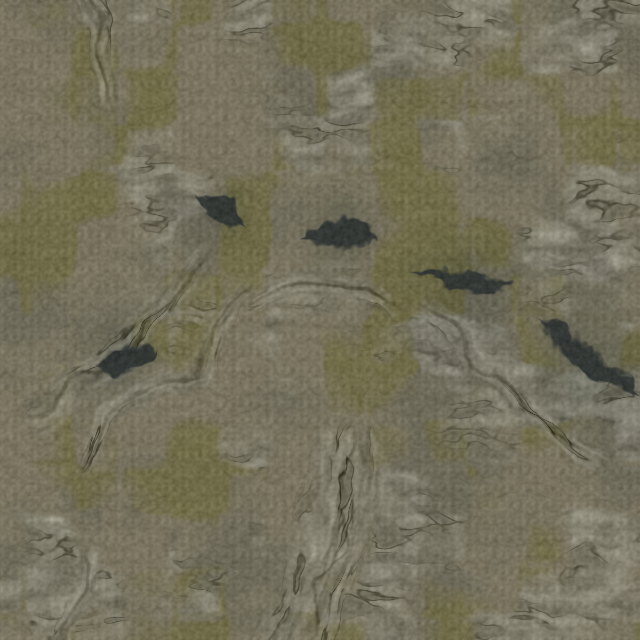
Write a three.js fragment shader that draws this texture.

```glsl
// Weathered olive-grey ground: woven grain, blocky moss patches, wrinkled stone,
// curved bands of creases and a chain of dark slits. Everything is layered from
// gradient noise, with bands and slits measured in their own local axes.
varying vec2 vUv;

const float NO_REPEAT = 512.0;
const vec3 SAND = vec3(0.475, 0.452, 0.375);
const vec3 SHADE = vec3(0.425, 0.412, 0.350);
const vec3 MOSS = vec3(0.432, 0.415, 0.255);
const vec3 STONE = vec3(0.500, 0.492, 0.440);
const vec3 SLIT = vec3(0.185, 0.205, 0.200);

vec2 gradientAt(vec2 cell, float period) {
  vec2 c = mod(cell, period);
  vec3 h = fract(c.xyx * vec3(0.1031, 0.1030, 0.0973));
  h += dot(h, h.yzx + 33.33);
  float angle = 6.2832 * fract((h.x + h.y) * h.z);
  return vec2(cos(angle), sin(angle));
}

// Gradient noise, about -0.6 to 0.6, tiling after the given number of cells
float noise(vec2 p, float period) {
  vec2 i = floor(p);
  vec2 f = p - i;
  vec2 u = f * f * f * (f * (f * 6.0 - 15.0) + 10.0);
  vec2 e = vec2(1.0, 0.0);
  float a = dot(gradientAt(i, period), f);
  float b = dot(gradientAt(i + e.xy, period), f - e.xy);
  float c = dot(gradientAt(i + e.yx, period), f - e.yx);
  float d = dot(gradientAt(i + e.xx, period), f - e.xx);
  return mix(mix(a, b, u.x), mix(c, d, u.x), u.y);
}

float fbm(vec2 p) {
  float sum = 0.0;
  float amp = 0.65;
  for (int i = 0; i < 4; i++) {
    sum += amp * noise(p, NO_REPEAT);
    p = p * 2.03 + 17.3;
    amp *= 0.5;
  }
  return sum;
}

// Pulls coordinates towards a grid, so noise patches get straight soft sides
vec2 softSnap(vec2 p, float cells) {
  vec2 g = p * cells;
  return (floor(g) + smoothstep(0.25, 0.75, fract(g))) / cells;
}

// Bumps with broken dark creases, stretched along the x axis of q
float wrinkles(vec2 q) {
  float n = noise(q, NO_REPEAT) + 0.5 * noise(q * 2.1 + 9.0, NO_REPEAT);
  float broken = smoothstep(-0.05, 0.3, noise(q * 0.45 + 31.0, NO_REPEAT));
  float crease = 1.0 - smoothstep(0.0, 0.14, abs(n + 0.1));
  return 0.75 * n - 0.85 * crease * broken + 0.08;
}

// Bowed band of creases from a to b: x is the relief, y the coverage
vec2 band(vec2 p, vec2 a, vec2 b, float width, float bow) {
  float len = length(b - a);
  vec2 dir = (b - a) / len;
  float x = dot(p - a, dir);
  float t = clamp(x / len, 0.0, 1.0);
  float y = dot(p - a, vec2(-dir.y, dir.x)) - 4.0 * bow * t * (1.0 - t);
  float ends = smoothstep(-0.02, 0.02, x) * smoothstep(-0.02, 0.02, len - x);
  float cover = ends * (1.0 - smoothstep(0.4 * width, width, abs(y)));
  float wander = 0.6 * width * noise(vec2(x * 14.0, len * 90.0), NO_REPEAT);
  float core = 1.0 - smoothstep(0.001, 0.005, abs(y + wander));
  float relief = wrinkles(vec2(x * 13.0, y * 62.0) + a * 60.0) - 0.4 * core;
  return vec2(relief, 1.0) * cover;
}

// Ragged lens: x is the dark opening, y the soft shade around it
vec2 slit(vec2 p, vec2 centre, float halfLength, float angle) {
  vec2 d = p - centre;
  vec2 axis = vec2(cos(angle), sin(angle));
  vec2 q = vec2(dot(d, axis), dot(d, vec2(-axis.y, axis.x)));
  q.y += 0.016 * noise(p * 32.0, NO_REPEAT) + 0.008 * noise(p * 85.0, NO_REPEAT);
  float taper = 1.0 - q.x * q.x / (halfLength * halfLength);
  float gap = abs(q.y) - 0.019 * taper;
  float halo = exp(-dot(q, q) / (halfLength * halfLength * 0.8));
  return vec2(1.0 - smoothstep(-0.004, 0.004, gap), halo);
}

void main() {
  vec2 p = vUv;
  vec2 warp = vec2(fbm(p * 7.0 + 3.0), fbm(p * 7.0 + 41.0));
  vec2 w = p + 0.035 * warp;

  // Broad ground tones
  vec2 blocky = mix(w, softSnap(p, 13.0), 0.6);
  float moss = smoothstep(0.02, 0.2, fbm(blocky * vec2(6.0, 4.5) + 12.7));
  float stone = smoothstep(0.0, 0.24, fbm(blocky * 5.5 + 63.1) + 0.22 * (p.x - 0.55));
  vec3 colour = mix(SAND, SHADE, smoothstep(-0.1, 0.35, fbm(w * 5.0 + 87.0)));
  colour = mix(colour, MOSS, 0.75 * moss * (1.0 - stone));
  colour = mix(colour, STONE, 0.6 * stone);

  // Crease bands
  vec2 bands = band(w, vec2(0.39, 0.55), vec2(0.31, 0.41), 0.022, -0.01);
  bands += band(w, vec2(0.31, 0.41), vec2(0.13, 0.27), 0.025, -0.045);
  bands += band(w, vec2(0.32, 0.59), vec2(0.05, 0.35), 0.035, 0.015);
  bands += band(w, vec2(0.40, 0.52), vec2(0.61, 0.51), 0.028, 0.045);
  bands += band(w, vec2(0.67, 0.51), vec2(0.94, 0.28), 0.026, -0.01);
  bands += band(w, vec2(0.14, 1.03), vec2(0.175, 0.84), 0.028, 0.0);
  bands += band(w, vec2(0.55, 0.33), vec2(0.44, -0.04), 0.075, 0.02);
  bands += band(w, vec2(0.14, 0.14), vec2(0.09, -0.04), 0.022, 0.0);
  float banded = clamp(bands.y, 0.0, 1.0);
  colour = mix(colour, mix(SHADE, STONE, 0.6), 0.5 * banded);
  float rough = (0.12 + 0.88 * stone) * (1.0 - banded);
  colour += 0.21 * (bands.x + rough * wrinkles(w * vec2(17.0, 46.0)));

  // Woven grain: a tiling weave, faint upright threads and loose grit
  float weave = noise(p * 152.0, 4.0);
  float thread = sin(p.x * 6.2832 * 76.0);
  float grit = noise(p * 95.0, NO_REPEAT) + 0.7 * noise(p * 190.0, NO_REPEAT);
  colour += 0.045 * weave + 0.007 * thread + 0.05 * grit;

  // Dark slits along a falling arc, and one apart on the left
  vec2 slits = slit(w, vec2(0.20, 0.445), 0.045, 0.15);
  for (int i = 0; i < 4; i++) {
    float k = float(i);
    vec2 centre = vec2(0.34 + 0.195 * k, 0.665 - 0.026 * k * k);
    float tilt = -0.28 - 0.4 * cos(2.1 * k);
    slits = max(slits, slit(w, centre, 0.042 + 0.018 * k, tilt));
  }
  colour = mix(colour, colour * vec3(0.83, 0.86, 0.86), slits.y);
  colour = mix(colour, SLIT + 0.05 * grit, 0.93 * slits.x);

  gl_FragColor = vec4(colour, 1.0);
}
```
